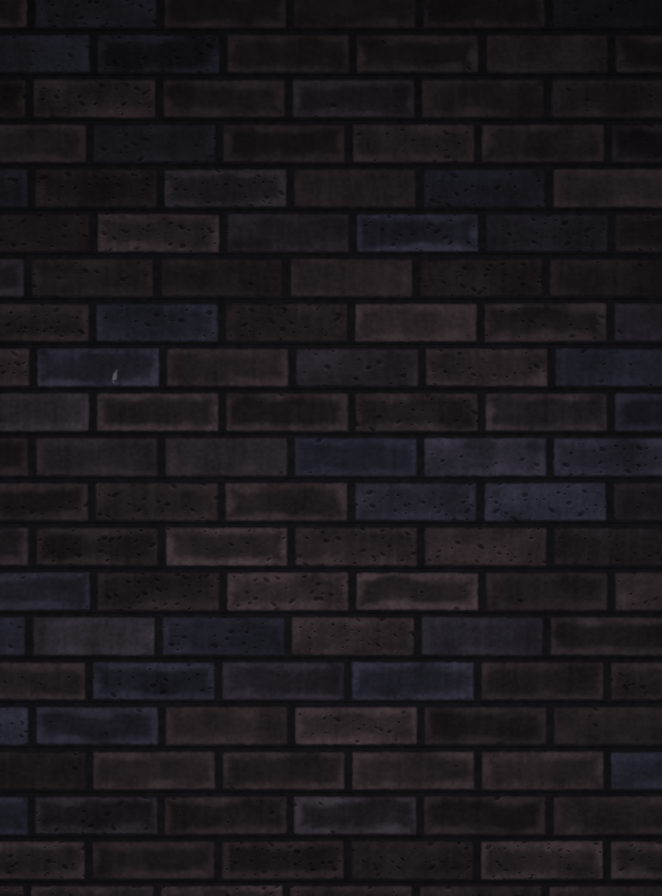
Give the GLSL for this texture, as a Shadertoy shader.

```glsl
// A dim wall of dark brown and slate bricks in running bond with near-black joints.
// Each brick is a wobbly rounded box with hashed tone, tint, worn rim and dents;
// layered value noise adds grain, and a broad falloff dims the top and the sides.

const vec2  PITCH       = vec2(0.1445, 0.05);   // brick plus joint, in canvas heights
const vec2  JOINT       = vec2(0.0078, 0.0072); // joint widths
const float ROW_START   = 0.30;                 // lowest bed joint, in rows
const float EVEN_SHIFT  = 0.71;                 // head joint offset of even courses
const float ODD_SHIFT   = 0.235;                // head joint offset of odd courses
const float SHIFT_SLOP  = 0.05;                 // irregularity of those offsets
const float CORNER      = 0.0025;
const float WOBBLE      = 0.0018;
const float EDGE_SOFT   = 0.0013;
const float DENT_CELL   = 0.0115;
const vec3  BRICK_BASE  = vec3(0.128, 0.119, 0.126);
const vec3  WARM_TINT   = vec3(1.07, 0.96, 0.97);
const vec3  COOL_TINT   = vec3(0.92, 0.98, 1.19);
const vec3  MORTAR      = vec3(0.064, 0.061, 0.070);
const vec3  CHIP_COLOR  = vec3(0.40, 0.39, 0.42);
const vec2  CHIP_POS    = vec2(0.128, 0.580);

float hash(vec2 p) {
    return fract(sin(dot(p, vec2(127.1, 311.7))) * 43758.5);
}

float noise(vec2 p) {
    vec2 i = floor(p), f = fract(p);
    f = f * f * (3.0 - 2.0 * f);
    return mix(mix(hash(i), hash(i + vec2(1, 0)), f.x),
               mix(hash(i + vec2(0, 1)), hash(i + vec2(1, 1)), f.x), f.y);
}

float fbm(vec2 p) {
    float sum = 0.0, amp = 0.53;
    for (int i = 0; i < 4; i++) {
        sum += amp * noise(p);
        p = p * 2.03 + 17.3;
        amp *= 0.5;
    }
    return sum;
}

float roundedBox(vec2 p, vec2 halfSize, float r) {
    vec2 q = abs(p) - halfSize + r;
    return length(max(q, 0.0)) + min(max(q.x, q.y), 0.0) - r;
}

// Scattered oval dents: x is the dark hollow, y the lit lower lip
vec2 dents(vec2 p, float density) {
    vec2 cell = floor(p / DENT_CELL), result = vec2(0.0);
    for (int j = -1; j <= 1; j++)
    for (int i = -1; i <= 1; i++) {
        vec2 c = cell + vec2(i, j);
        if (hash(c + 3.7) > density) continue;
        vec2 center = (c + vec2(hash(c + 11.1), hash(c + 23.9))) * DENT_CELL;
        float radius = mix(0.0014, 0.0042, pow(hash(c + 41.3), 2.0));
        vec2 d = p - center;
        d.y += d.x * (hash(c + 5.2) - 0.5);
        d *= vec2(0.85, 1.25);
        result.x = max(result.x, 1.0 - smoothstep(0.45, 1.15, length(d) / radius));
        d.y += radius * 0.7;
        result.y = max(result.y, 1.0 - smoothstep(0.5, 1.3, length(d) / radius));
    }
    return result;
}

void mainImage(out vec4 fragColor, in vec2 fragCoord) {
    vec2 uv = fragCoord / iResolution.xy;
    vec2 p = fragCoord / iResolution.y;
    float soft = max(EDGE_SOFT, 1.0 / iResolution.y);

    // Running bond layout
    float v = p.y / PITCH.y - ROW_START;
    float row = floor(v);
    float shift = mix(EVEN_SHIFT, ODD_SHIFT, mod(row, 2.0))
                + (hash(vec2(row, 8.3)) - 0.5) * SHIFT_SLOP;
    float u = p.x / PITCH.x - shift;
    vec2 id = vec2(floor(u), row);
    vec2 local = (fract(vec2(u, v)) - 0.5) * PITCH;
    local.y += local.x * (hash(id + 2.4) - 0.5) * 0.014;

    // Brick outline
    vec2 halfSize = 0.5 * (PITCH - JOINT) - 0.0006 * vec2(hash(id + 6.1), hash(id + 7.2));
    float dist = roundedBox(local, halfSize, CORNER) + (fbm(p * 130.0) - 0.5) * WOBBLE;
    float mask = 1.0 - smoothstep(-soft, soft, dist);

    // Per-brick tone, tint and surface grain
    float coolness = smoothstep(0.55, 0.95, hash(id + 13.7));
    float tone = mix(0.78, 1.18, hash(id + 19.3));
    vec2 q = p + id * 0.37;
    float blotch = fbm(q * vec2(28.0, 42.0));
    float grain = fbm(q * 260.0);
    float streak = noise(q * vec2(210.0, 22.0));
    tone *= 1.0 + 0.55 * (blotch - 0.5) + 0.32 * (grain - 0.5) + 0.14 * (streak - 0.5);

    // Smoky core and pale worn rim
    float rim = smoothstep(-0.013, -0.002, dist + (blotch - 0.5) * 0.014);
    float wear = hash(id + 29.8);
    tone *= mix(1.0 - 0.20 * wear, 1.06 + 0.30 * wear, rim);
    tone *= 1.0 - 0.22 * smoothstep(-0.003, 0.0, dist);

    // Dents, plentiful on some bricks only
    vec2 dent = dents(q, 0.62 * smoothstep(0.25, 0.85, hash(id + 37.5)));
    tone *= 1.0 + 0.13 * dent.y * (1.0 - dent.x) - 0.36 * dent.x;
    vec3 brick = BRICK_BASE * tone * mix(WARM_TINT, COOL_TINT, coolness);

    // Mortar, shaded beneath each course
    vec3 mortar = MORTAR * (0.75 + 0.5 * fbm(p * 150.0));
    mortar *= 1.0 - 0.28 * smoothstep(0.0, 0.004, abs(local.y) - halfSize.y) * step(local.y, 0.0);

    // Broad light, strongest below the middle
    vec2 fall = uv - vec2(0.5, 0.33);
    float light = 1.15 - 1.05 * fall.y * fall.y - 0.55 * fall.x * fall.x;
    vec3 color = mix(mortar * mix(1.0, light, 0.8), brick * light, mask);

    // One small pale chip
    vec2 c = p - CHIP_POS;
    float chip = length(vec2(c.x - 0.25 * c.y, c.y * 0.4)) + 0.002 * (noise(p * 400.0) - 0.5);
    color = mix(color, CHIP_COLOR, 0.75 * (1.0 - smoothstep(0.001, 0.001 + 2.0 * soft, chip)));

    fragColor = vec4(color, 1.0);
}
```
